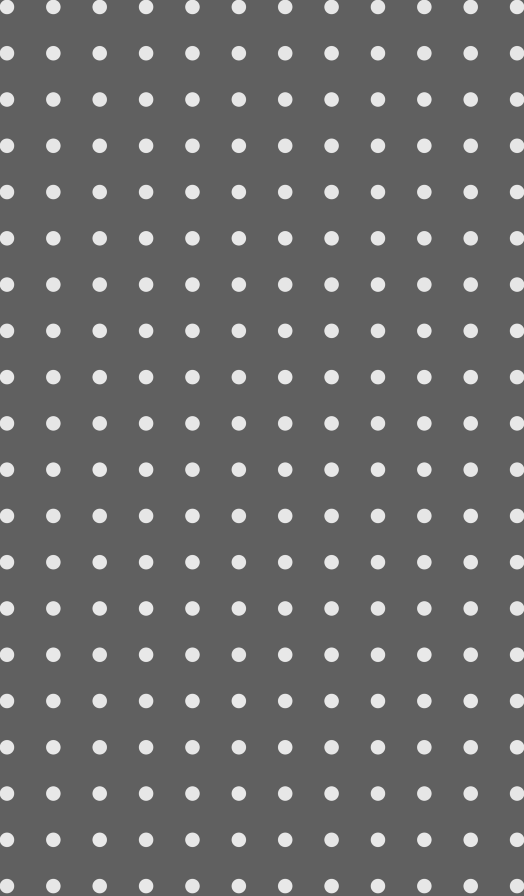
This pattern is drawn by a WebGL 2 fragment shader. Its source:

```glsl
#version 300 es
precision highp float;
// Square grid of pale round dots on flat dark grey, 12 across and 20 down.
// Space is folded into cells, each holding one circle distance function;
// a hash per cell gives every dot a faintly different brightness.

uniform vec2 u_resolution;
out vec4 outColor;

const vec3 GROUND_GREY = vec3(0.378);
const vec3 DOT_GREY = vec3(0.906);

// Lengths are fractions of the canvas width
const vec2 DOT_SPACING = vec2(0.0885, 0.0883);
const vec2 FIRST_DOT = vec2(0.0133);   // measured from the top left corner
const float DOT_RADIUS = 0.0138;
const float TONE_VARIATION = 0.012;

// Sine-free hash of a cell index, 0 to 1
float hash21(vec2 cell) {
    vec3 p = fract(vec3(cell.xyx) * 0.1031);
    p += dot(p, p.yzx + 33.33);
    return fract((p.x + p.y) * p.z);
}

// Index of the nearest grid point
vec2 nearestCell(vec2 p, vec2 spacing) {
    return floor(p / spacing + 0.5);
}

float circleDistance(vec2 p, float radius) {
    return length(p) - radius;
}

// Coverage of a shape, softened across one pixel
float coverage(float dist, float pixel) {
    return 1.0 - smoothstep(-0.65 * pixel, 0.65 * pixel, dist);
}

// Dot colour with a slight change of brightness
vec3 dotColor(vec3 base, vec2 cell, float variation) {
    return base + (hash21(cell + 7.0) - 0.5) * variation;
}

void main() {
    float pixel = 1.0 / u_resolution.x;
    vec2 fromTopLeft = vec2(gl_FragCoord.x, u_resolution.y - gl_FragCoord.y) * pixel;

    // Fold the canvas into cells centred on the dots
    vec2 p = fromTopLeft - FIRST_DOT;
    vec2 cell = nearestCell(p, DOT_SPACING);
    vec2 local = p - cell * DOT_SPACING;

    // Lay the dot over the ground
    float dotMask = coverage(circleDistance(local, DOT_RADIUS), pixel);
    vec3 color = mix(GROUND_GREY, dotColor(DOT_GREY, cell, TONE_VARIATION), dotMask);
    outColor = vec4(color, 1.0);
}
```
